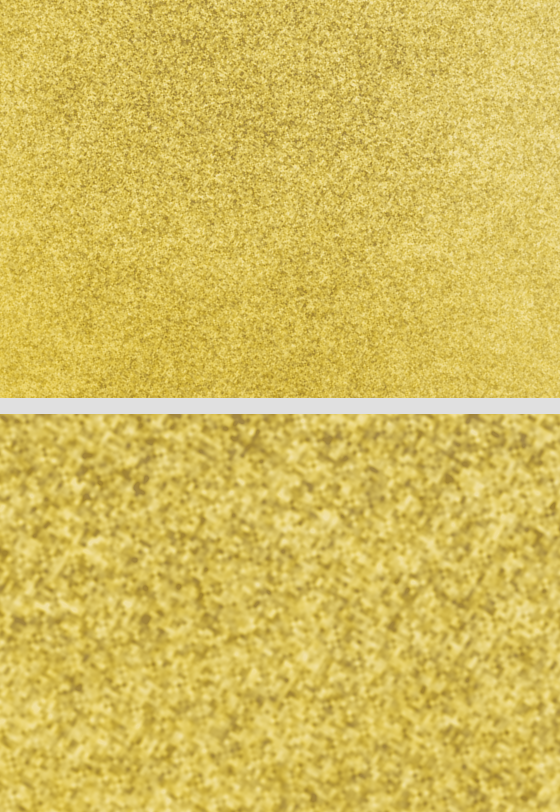
Top: the whole. Bottom: its middle third, enlarged.
Reproduce this texture procedurally as a Shadertoy shader.

```glsl
#define GRAIN_SCALE 255.0
#define GRAIN_CONTRAST 1.2
#define MOTTLE_AMOUNT 0.30
#define WEAVE_AMOUNT 0.20
#define EDGE_GLOW 0.55
#define GOLD_BASE vec3(0.855, 0.760, 0.350)
#define GOLD_SLOPE vec3(0.060, 0.070, 0.085)
#define GOLD_CURVE vec3(-0.009, -0.008, 0.012)

float hash(vec2 p) {
    vec3 q = fract(p.xyx * 0.1031);
    q += dot(q, q.yzx + 33.33);
    return fract((q.x + q.y) * q.z);
}

// Value noise in the range -1 to 1
float noise(vec2 p) {
    vec2 cell = floor(p);
    vec2 f = fract(p);
    vec2 w = f * f * (3.0 - 2.0 * f);
    float low = mix(hash(cell), hash(cell + vec2(1, 0)), w.x);
    float high = mix(hash(cell + vec2(0, 1)), hash(cell + vec2(1, 1)), w.x);
    return 2.0 * mix(low, high, w.y) - 1.0;
}

vec2 rotate(vec2 p, float angle) {
    float c = cos(angle), s = sin(angle);
    return vec2(c * p.x - s * p.y, s * p.x + c * p.y);
}

// Metallic flakes: turned lattices hide each other's grid
float flakes(vec2 p) {
    vec2 q = p * GRAIN_SCALE;
    float fine = noise(rotate(q, 0.55) + 19.0);
    float medium = noise(rotate(q * 0.74, 1.23) + 57.0);
    float coarse = noise(rotate(q * vec2(0.36, 0.44), 0.08) + 83.0);
    return 1.5 * fine + 1.05 * medium + 0.6 * coarse;
}

// Soft patches and faint horizontal and vertical threads
float unevenness(vec2 p) {
    float mottle = noise(p * vec2(22.0, 38.0) + 7.0)
                 + 0.6 * noise(rotate(p, 0.4) * 11.0 + 31.0);
    float weave = noise(p * vec2(12.0, 75.0) + 43.0)
                + 0.7 * noise(p * vec2(75.0, 9.0) + 71.0);
    return MOTTLE_AMOUNT * mottle + WEAVE_AMOUNT * weave;
}

// Tone as a curved ramp from olive shadow to pale highlight
vec3 gold(float tone) {
    float t = clamp(tone, -2.6, 2.2);
    return GOLD_BASE + GOLD_SLOPE * t + GOLD_CURVE * t * t;
}

void mainImage(out vec4 fragColor, in vec2 fragCoord) {
    vec2 uv = fragCoord / iResolution.xy;
    vec2 p = fragCoord / iResolution.y;

    // Broad light: dim centre, brighter sides, rougher top
    float side = smoothstep(0.18, 0.55, abs(uv.x - 0.44));
    float top = smoothstep(0.0, 0.75, uv.y);
    float light = EDGE_GLOW * (side - 0.32) + 0.18 * (uv.x - 0.5);
    light -= 0.22 * smoothstep(0.45, 0.0, length((uv - vec2(0.55, 0.08)) * vec2(0.8, 1.6)));
    light -= 0.22 * smoothstep(0.55, 0.0, length(uv - vec2(0.40, 0.80)));

    float contrast = GRAIN_CONTRAST * mix(0.74, 1.0, top) * mix(1.0, 0.8, side);
    float tone = contrast * flakes(p) + unevenness(p) + light;
    vec3 color = gold(tone);

    // Warmer yellow toward the lower left, paler toward the upper right
    float paleness = 0.05 * (top - 0.6) + 0.05 * (uv.x - 0.5);
    paleness += 0.045 * noise(rotate(p * GRAIN_SCALE * 0.6, 0.9) + 101.0);
    color += paleness * vec3(-0.05, 0.12, 1.0);

    fragColor = vec4(clamp(color, 0.0, 1.0), 1.0);
}
```
